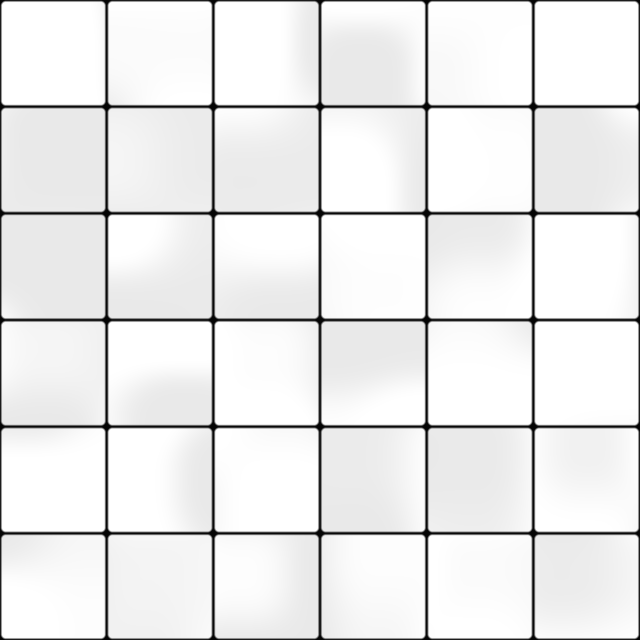
Reproduce this pattern procedurally as a WebGL 1 fragment shader.

```glsl
precision highp float;
// Six by six white glazed tiles with slightly rounded corners and thin black grout.
// Each tile is a rounded-box distance; its faint grey clouding samples value noise
// at a random offset per tile, so shading breaks only at the grout and the sheet wraps.

uniform vec2 u_resolution;

float hash(vec2 p) {
  vec3 q = fract(p.xyx * vec3(0.1031, 0.1030, 0.0973));
  q += dot(q, q.yzx + 33.33);
  return fract((q.x + q.y) * q.z);
}

float valueNoise(vec2 p) {
  vec2 cell = floor(p);
  vec2 f = fract(p);
  f = f * f * f * (f * (f * 6.0 - 15.0) + 10.0);
  float low = mix(hash(cell), hash(cell + vec2(1.0, 0.0)), f.x);
  float high = mix(hash(cell + vec2(0.0, 1.0)), hash(cell + vec2(1.0, 1.0)), f.x);
  return mix(low, high, f.y);
}

float roundedBox(vec2 p, float halfSize, float radius) {
  vec2 q = abs(p) - halfSize + radius;
  return length(max(q, 0.0)) + min(max(q.x, q.y), 0.0) - radius;
}

void main() {
  const float tiles = 6.0;
  vec2 grid = gl_FragCoord.xy / u_resolution * tiles;
  vec2 id = mod(floor(grid), tiles);
  vec2 local = fract(grid);
  float pixel = tiles / min(u_resolution.x, u_resolution.y);

  // Cloudy glaze, flattening to clean white or pale grey
  vec2 offset = 60.0 * vec2(hash(id + 3.7), hash(id + 19.3));
  float cloud = valueNoise(local * 0.95 + offset);
  float glaze = mix(0.915, 1.0, smoothstep(0.15, 0.65, cloud));

  // Soft-edged grout, widening at the rounded corners
  float edge = roundedBox(local - 0.5, 0.4875, 0.042);
  float soft = max(0.0125, pixel);
  float grout = smoothstep(-soft, soft, edge);

  gl_FragColor = vec4(mix(vec3(glaze), vec3(0.02), grout), 1.0);
}
```
